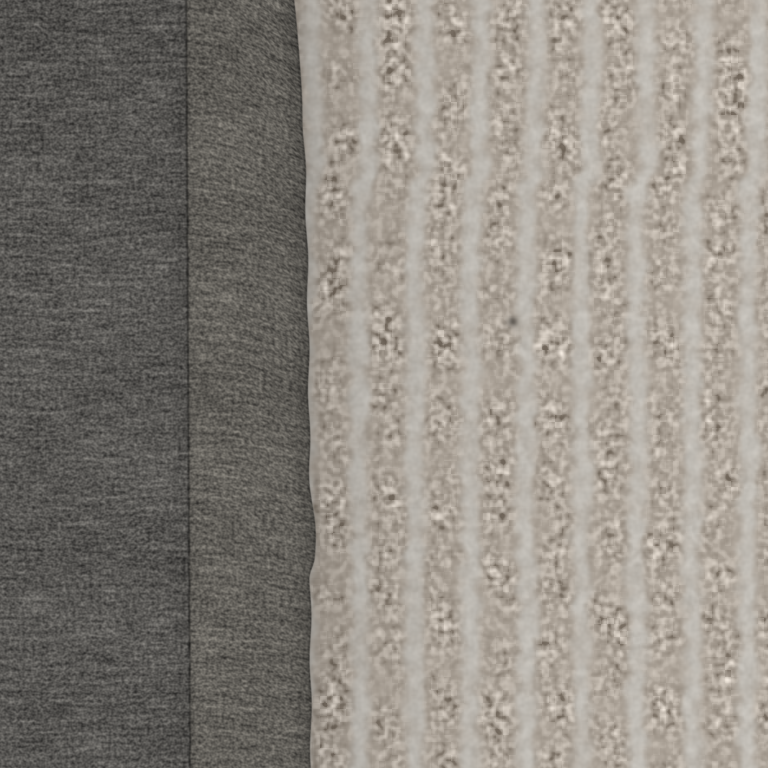
This texture is drawn by a WebGL 2 fragment shader. Its source:

```glsl
#version 300 es
precision highp float;

#define RIB_PITCH 0.0723
#define RIB_START 0.4680
#define RIB_SHIFT 0.013
#define SHIFT_HEIGHT 0.765
#define SEAM_X 0.2475
#define SPECKLE_SCALE 84.0
#define THREAD_SCALE 205.0
#define CLOTH_DARK vec3(0.175, 0.171, 0.166)
#define CLOTH_LIGHT vec3(0.555, 0.545, 0.525)
#define PILE_DARK vec3(0.44, 0.40, 0.355)
#define PILE_TAN vec3(0.685, 0.650, 0.608)
#define RIB_LIGHT vec3(0.745, 0.730, 0.703)

uniform vec2 u_resolution;
out vec4 fragColor;

vec2 hash2(vec2 p) {
  vec3 q = fract(p.xyx * vec3(0.1031, 0.1030, 0.0973));
  q += dot(q, q.yzx + 33.33);
  return fract((q.xx + q.yz) * q.zy);
}

float corner(vec2 cell, vec2 offset, vec2 f) {
  float angle = 6.2832 * hash2(cell + offset + 200.0).x;
  return dot(vec2(cos(angle), sin(angle)), f - offset);
}

// Gradient noise, scaled to roughly -1..1
float noise(vec2 p) {
  vec2 cell = floor(p), f = fract(p);
  vec2 w = f * f * f * (f * (f * 6.0 - 15.0) + 10.0);
  float low = mix(corner(cell, vec2(0, 0), f), corner(cell, vec2(1, 0), f), w.x);
  float high = mix(corner(cell, vec2(0, 1), f), corner(cell, vec2(1, 1), f), w.x);
  return 1.5 * mix(low, high, w.y);
}

float bell(float x, float width) {
  return exp(-x * x / (width * width));
}

// Outline of the cushion: a rounded top, small ripples and one fold
float cushionEdge(float y) {
  float t = 1.0 - y;
  float fold = 0.007 * smoothstep(0.60, 0.715, t) * (1.0 - smoothstep(0.725, 0.755, t));
  float ripple = 0.0013 * cos(54.0 * (t - 0.22)) * smoothstep(0.08, 0.2, t);
  return 0.383 + 0.018 * (1.0 - exp(-6.0 * t)) + 0.004 * t + fold + ripple;
}

vec3 cloth(vec2 p, float edge) {
  float seam = SEAM_X - 0.005 * p.y + 0.0008 * noise(vec2(2.0, p.y * 40.0));
  float side = smoothstep(-0.002, 0.002, p.x - seam);

  // Threads sag over the rounded side panel
  float across = max(p.x - seam, 0.0) / (edge - seam);
  vec2 q = p + vec2(0.0, across * across * mix(0.012, 0.05, p.y));
  q.y += 0.003 * noise(p * 7.0);
  float threads = noise(vec2(q.x * 32.0, q.y * THREAD_SCALE));
  float slubs = noise(vec2(q.x * 12.0 + 31.0, q.y * 120.0));
  float weave = noise(q * vec2(173.0, 237.0)) + 0.7 * noise(q * vec2(301.0, 331.0) + 7.3);
  float warp = noise(vec2(q.x * 190.0, q.y * 45.0));
  float mottle = noise(p * vec2(5.0, 9.0) + 4.0);

  float tone = mix(0.45, 0.54, side) - 0.05 * smoothstep(0.6, 1.0, p.y);
  tone += 0.16 * threads + 0.09 * slubs + 0.25 * weave + 0.08 * warp + 0.06 * mottle;
  tone += 0.05 * smoothstep(0.25, 0.7, slubs);
  vec3 color = mix(CLOTH_DARK, CLOTH_LIGHT, clamp(tone, 0.0, 1.0));
  color *= mix(vec3(1.0), vec3(1.01, 1.0, 0.975), side);

  // Sewn seam and the turn into shade
  color *= 1.0 - (0.36 + 0.2 * noise(vec2(5.0, p.y * 60.0))) * bell(p.x - seam, 0.0018);
  color *= 1.0 - 0.07 * bell(p.x - seam + 0.008, 0.012);
  color *= 1.0 - 0.16 * smoothstep(0.03, 0.0, edge - p.x);
  return color;
}

vec3 carpet(vec2 p, float edge) {
  // Ribs step sideways above the join
  float join = smoothstep(-0.015, 0.015, p.y - SHIFT_HEIGHT);
  float wander = 0.004 * noise(p * vec2(8.0, 9.0)) + 0.006 * noise(p * 45.0);
  float phase = (p.x - RIB_START - RIB_SHIFT * join + wander) / RIB_PITCH;
  float toRib = abs(fract(phase + 0.5) - 0.5);
  float rib = 1.0 - smoothstep(0.03, 0.27, toRib);
  rib *= 0.9 + 0.35 * noise(p * vec2(22.0, 34.0));

  // Tufts: soft grain joined with small square flecks
  vec2 grid = p * SPECKLE_SCALE;
  float grain = noise(grid) + 0.6 * noise(grid * 1.7 + 17.0);
  float fleck = hash2(floor(grid * 1.4)).y - 0.5;
  float patches = 0.85 + 0.9 * noise(p * vec2(15.0, 19.0) + 9.0);
  float cover = mix(0.1, 1.0, smoothstep(0.08, 0.36, toRib));
  float tuft = (0.9 * grain + 0.5 * fleck) * max(patches, 0.25) * cover;

  vec3 color = mix(PILE_TAN, RIB_LIGHT, clamp(rib, 0.0, 1.0));
  float dark = 0.07 * (1.0 - rib) + 0.62 * tuft + 0.25 * smoothstep(0.4, 0.9, tuft);
  color = mix(color, PILE_DARK, clamp(dark, 0.0, 0.95));
  color += 0.16 * max(-tuft, 0.0) + 0.03 * noise(p * 62.0) + 0.02 * noise(p * 150.0);
  color *= 1.0 - 0.4 * bell(length(p - vec2(0.667, 0.581)), 0.007);

  // Shade gathers beside the cushion
  float gap = p.x - edge;
  color *= 1.0 - 0.10 * exp(-gap / 0.06) - 0.05 * exp(-gap / 0.008);
  return color * mix(0.985, 1.015, smoothstep(0.4, 0.9, p.x));
}

void main() {
  vec2 p = gl_FragCoord.xy / u_resolution;
  float edge = cushionEdge(p.y);
  float soft = max(0.0012, 1.0 / u_resolution.x);
  float onCarpet = smoothstep(-soft, soft, p.x - edge);
  vec3 color = mix(cloth(p, edge), carpet(p, min(edge, p.x)), onCarpet);
  color *= 1.0 - 0.15 * bell(p.x - edge + 0.001, 0.0018);
  fragColor = vec4(clamp(color, 0.0, 1.0), 1.0);
}
```
